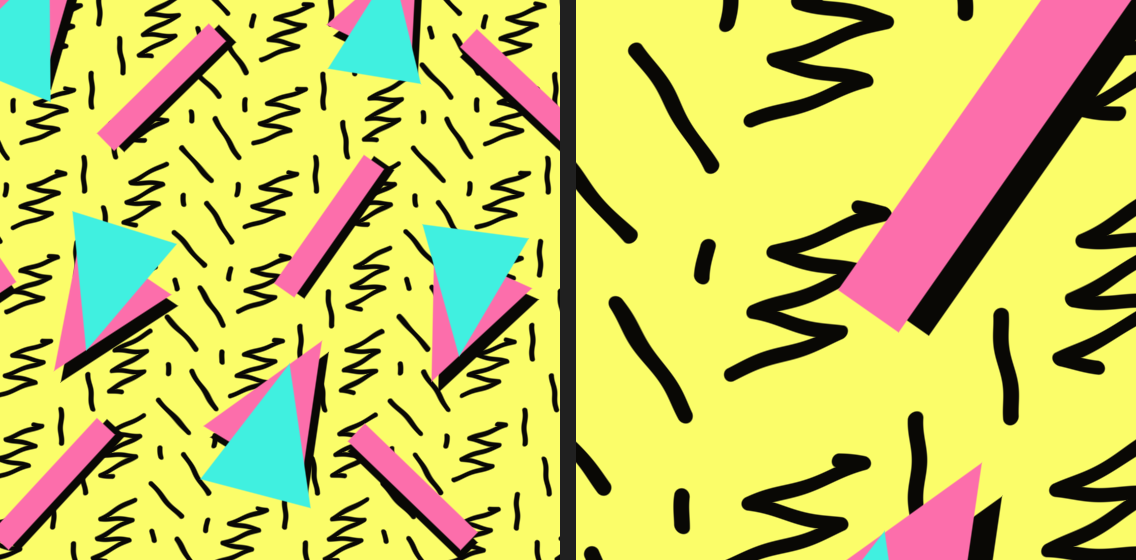
Left, the full canvas; right, a detail of the centre.
Reproduce this pattern procedurally as a WebGL 2 fragment shader.

```glsl
#version 300 es
precision highp float;
uniform vec2 u_resolution;
out vec4 fragColor;

// Palette
const vec3 YELLOW = vec3(0.985, 0.992, 0.41);
const vec3 BLACK = vec3(0.035, 0.03, 0.02);
const vec3 CYAN = vec3(0.25, 0.94, 0.88);
const vec3 PINK = vec3(0.99, 0.43, 0.67);

// Ink marks: a sheared lattice of dashes and scribbles
const mat2 INK_LATTICE = mat2(0.414, 0.0, 0.0137, 0.150);
const vec2 INK_ORIGIN = vec2(0.483, 0.642);
const vec2 SECOND_SCRIBBLE = vec2(0.1875, 0.013);
const vec3 SLANTED = vec3(0.018, 0.0065, 0.003);  // middle, drift, lean
const vec3 UPRIGHT = vec3(0.010, 0.003, 0.008);
const float DASH_RADIUS = 0.0046;
const float SCRIBBLE_RADIUS = 0.0042;
const float SCRIBBLE_REACH = 0.030;
const float WOBBLE = 0.0012;
const vec4 DASHES[6] = vec4[](
  vec4(0.081, 0.016, 0.081, 0.076), vec4(-0.060, 0.011, -0.058, 0.029),
  vec4(-0.113, -0.005, -0.070, -0.073), vec4(-0.158, 0.093, -0.105, 0.035),
  vec4(-0.156, 0.008, -0.154, -0.008), vec4(0.116, -0.012, 0.124, -0.073));

// Large shapes: bars and triangle pairs on a checkered lattice
const mat2 SHAPE_LATTICE = mat2(0.326, -0.005, 0.100, 0.358);
const vec2 SHAPE_ORIGIN = vec2(0.288, 0.850);
const vec2 ODD_COLUMN_SHIFT = vec2(0.07, 0.10);
const float SHAPE_JITTER = 0.02;
const vec2 BAR_HALF = vec2(0.140, 0.022);
const float BAR_SHADOW = 0.018;
const float TRIANGLE_HEIGHT = 0.245;
const float TRIANGLE_HALF_BASE = 0.104;
const vec2 TRIANGLE_SHADOW = vec2(0.012, -0.020);
const float PAIR_OFFSET = 0.031;
const float PAIR_TWIST = 0.29;

vec3 hash3(vec2 cell) {
  vec3 q = fract(cell.xyx * vec3(0.1031, 0.1030, 0.0973) + 0.37);
  q += dot(q, q.yzx + 33.33);
  return fract((q.xxy + q.yzz) * q.zyx);
}

mat2 rotation(float a) { return mat2(cos(a), sin(a), -sin(a), cos(a)); }

float coverage(float d) {
  float px = 1.0 / u_resolution.y;
  return 1.0 - smoothstep(-px, px, d);
}

float segment(vec2 p, vec2 a, vec2 b) {
  vec2 ab = b - a;
  return length(p - a - ab * clamp(dot(p - a, ab) / dot(ab, ab), 0.0, 1.0));
}

float bar(vec2 p) {
  vec2 d = abs(p) - BAR_HALF;
  return max(d.x, d.y);
}

// Isosceles triangle about its centroid, apex up
float wedge(vec2 p, float size) {
  float h = TRIANGLE_HEIGHT * size;
  vec2 sideNormal = normalize(vec2(TRIANGLE_HEIGHT, TRIANGLE_HALF_BASE));
  float side = dot(vec2(abs(p.x), p.y - h * 2.0 / 3.0), sideNormal);
  return max(side, -p.y - h / 3.0);
}

// Turning point n of a scribble
vec2 zigzag(float n, vec3 style) {
  float side = 1.0 - 2.0 * mod(n, 2.0);
  return vec2(side * SCRIBBLE_REACH + style.x - style.y * n,
              0.045 - 0.018 * n + side * style.z);
}

float inkMarks(vec2 p) {
  p += WOBBLE * sin(p.yx * vec2(140.0, 110.0));
  vec2 base = round(inverse(INK_LATTICE) * (p - INK_ORIGIN));
  vec2 top = zigzag(0.0, SLANTED), tail = zigzag(5.0, UPRIGHT);
  float dash = 1.0, line = 1.0;
  for (int n = 0; n < 9; n++) {
    vec2 q = p - INK_ORIGIN - INK_LATTICE * (base + vec2(n % 3 - 1, n / 3 - 1));
    vec2 r = q - SECOND_SCRIBBLE;
    for (int k = 0; k < 6; k++)
      dash = min(dash, segment(q, DASHES[k].xy, DASHES[k].zw));
    for (float k = 0.0; k < 5.0; k++) {
      line = min(line, segment(q, zigzag(k, SLANTED), zigzag(k + 1.0, SLANTED)));
      line = min(line, segment(r, zigzag(k, UPRIGHT), zigzag(k + 1.0, UPRIGHT)));
    }
    // Short hooks at the loose ends
    line = min(line, segment(q, top, top + vec2(-0.015, 0.002)));
    line = min(line, segment(r, tail, tail + vec2(0.022, -0.003)));
  }
  return min(dash - DASH_RADIUS, line - SCRIBBLE_RADIUS);
}

// Each shape returns its shadow, pink and cyan coverage
vec3 barLayers(vec2 p, ivec2 cell, float jitter) {
  bool rising = (cell.x & 3) < 2;
  float angle = 0.785 + 0.17 * float(cell.y & 1) + 0.08 * (jitter - 0.5);
  mat2 turn = rotation(rising ? -angle : angle);
  vec2 shadow = rising ? vec2(BAR_SHADOW, -0.002) : vec2(0.0, -BAR_SHADOW);
  return vec3(coverage(bar(turn * (p - shadow))), coverage(bar(turn * p)), 0.0);
}

vec3 triangleLayers(vec2 p, ivec2 cell, vec2 jitter) {
  float size = mix(1.0, 0.78, jitter.x * jitter.x);
  mat2 turn = rotation(0.1 + 0.3 * jitter.y + radians(180.0) * float(cell.y & 1));
  mat2 twist = rotation(PAIR_TWIST);
  vec2 offset = vec2(0.0, PAIR_OFFSET * size);
  vec2 shaded = twist * (turn * (p - TRIANGLE_SHADOW) - offset);
  vec2 back = twist * (turn * p - offset), front = turn * p + offset;
  return vec3(coverage(wedge(shaded, size)), coverage(wedge(back, size)), coverage(wedge(front, size)));
}

void main() {
  vec2 p = gl_FragCoord.xy / u_resolution.y;
  vec3 color = mix(YELLOW, BLACK, coverage(inkMarks(p)));
  vec2 base = round(inverse(SHAPE_LATTICE) * (p - SHAPE_ORIGIN));
  for (int n = 0; n < 9; n++) {
    vec2 id = base + vec2(n % 3 - 1, n / 3 - 1);
    ivec2 cell = ivec2(id);
    vec3 rnd = hash3(id + 40.0);
    vec2 q = p - SHAPE_ORIGIN - SHAPE_LATTICE * id - SHAPE_JITTER * (rnd.xy - 0.5);
    q -= ODD_COLUMN_SHIFT * float(cell.x & 1);
    bool isBar = ((cell.x + cell.y) & 1) == 0;
    vec3 layers = isBar ? barLayers(q, cell, rnd.z) : triangleLayers(q, cell, rnd.yz);
    color = mix(mix(mix(color, BLACK, layers.x), PINK, layers.y), CYAN, layers.z);
  }
  fragColor = vec4(color, 1.0);
}
```
